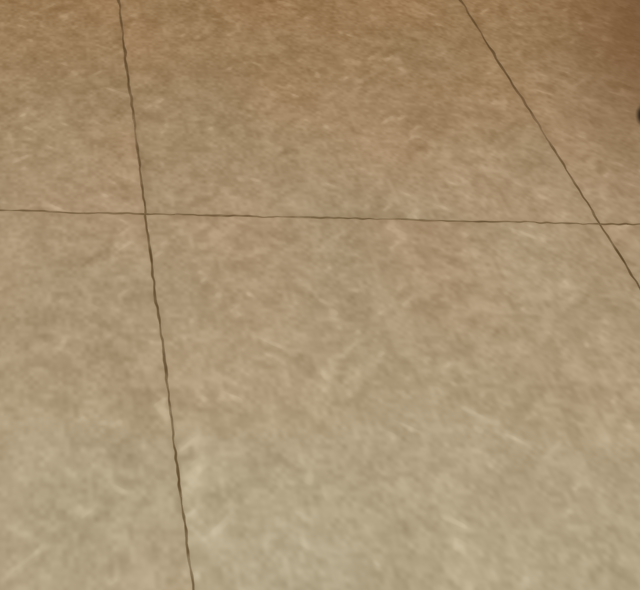
This texture is drawn by a Shadertoy shader. Its source:

```glsl
// Mottled beige vinyl floor tiles in perspective, with thin worn seams and warm light from above.

const vec3 NEAR_COLOR = vec3(0.702, 0.642, 0.522);
const vec3 MID_COLOR = vec3(0.664, 0.572, 0.448);
const vec3 FAR_COLOR = vec3(0.595, 0.470, 0.325);
const vec3 SEAM_COLOR = vec3(0.340, 0.255, 0.145);
const vec3 SHADOW_COLOR = vec3(0.400, 0.270, 0.160);
const vec3 SMUDGE_COLOR = vec3(0.130, 0.090, 0.060);
const vec3 HUE_SHIFT = vec3(0.014, -0.006, -0.010);

const float LEFT_SEAM_X = 0.302;       // where the left seam meets the lower edge
const float LEFT_SEAM_SLOPE = 0.117;
const float NEAR_TILE_WIDTH = 0.994;
const float TILE_SHRINK = 0.460;       // loss of tile width towards the top
const float CROSS_SEAM_Y = 0.643;
const float CROSS_SEAM_SLOPE = 0.024;
const float TILE_DEPTH_SCALE = 1.2;
const float SEAM_HALF_WIDTH = 0.0020;
const float CROSS_HALF_WIDTH = 0.0015;
const float SEAM_JITTER = 0.0020;

const float CLOUD_AMOUNT = 0.050;
const float BLOTCH_AMOUNT = 0.085;
const float FLECK_AMOUNT = 0.058;
const float GRAIN_AMOUNT = 0.052;
const float HIGHLIGHT_AMOUNT = 0.036;

float hash(vec2 p) {
    vec3 q = fract(vec3(p.xyx) * 0.1031);
    q += dot(q, q.yzx + 33.33);
    return fract((q.x + q.y) * q.z);
}

float noise(vec2 p) {
    vec2 i = floor(p), f = fract(p);
    f = f * f * (3.0 - 2.0 * f);
    return mix(mix(hash(i), hash(i + vec2(1, 0)), f.x),
               mix(hash(i + vec2(0, 1)), hash(i + vec2(1, 1)), f.x), f.y);
}

float fbm(vec2 p) {
    float sum = 0.0, amp = 0.5;
    for (int i = 0; i < 4; i++) {
        sum += amp * noise(p);
        p = mat2(1.6, 1.2, -1.2, 1.6) * p + 17.3;
        amp *= 0.5;
    }
    return sum / 0.9375;
}

vec2 rotate(vec2 p, float angle) {
    float c = cos(angle), s = sin(angle);
    return vec2(c * p.x + s * p.y, c * p.y - s * p.x);
}

// Short brush-like marks along one direction
float flecks(vec2 p, float angle) {
    return noise(rotate(p, angle) * vec2(38.0, 68.0) + 40.0);
}

// Coverage of a seam of uneven width, strength and course
float seam(float offset, float along, float halfWidth, float pixel) {
    offset += SEAM_JITTER * (noise(vec2(along * 90.0, 3.0)) - 0.5);
    offset += SEAM_JITTER * (noise(vec2(along * 16.0, 8.0)) - 0.5);
    float width = halfWidth * mix(0.6, 1.25, noise(vec2(along * 80.0, 21.0)));
    float soft = max(pixel, 0.0017);
    float line = 1.0 - smoothstep(width - soft, width + soft, abs(offset));
    float wear = 0.6 * noise(vec2(along * 75.0, 5.0)) + 0.4 * noise(vec2(along * 22.0, 12.0));
    float halo = 0.12 * exp(-abs(offset) / 0.004);
    return max(line * mix(0.4, 1.05, wear), halo);
}

// Signed distance to the nearest whole number
float nearestSeam(float t) {
    return fract(t + 0.5) - 0.5;
}

void mainImage(out vec4 fragColor, in vec2 fragCoord) {
    vec2 uv = fragCoord / iResolution.xy;
    float pixel = 1.0 / iResolution.x;

    // Perspective: canvas to tile coordinates
    float scale = NEAR_TILE_WIDTH - TILE_SHRINK * uv.y;
    vec2 tile = vec2(uv.x - LEFT_SEAM_X + LEFT_SEAM_SLOPE * uv.y,
                     TILE_DEPTH_SCALE * (uv.y + CROSS_SEAM_SLOPE * uv.x - CROSS_SEAM_Y)) / scale;

    // Light falling off with distance
    vec3 color = mix(NEAR_COLOR, MID_COLOR, smoothstep(-0.05, 0.72, uv.y));
    color = mix(color, FAR_COLOR, smoothstep(0.58, 1.06, uv.y));

    // Mottled surface, shifted per tile
    vec2 id = floor(tile);
    vec2 p = tile + 7.0 * id + 20.0;
    float cloud = fbm(p * 6.0) - 0.5;
    float blotch = fbm(p * 22.0 + 9.0) - 0.5;
    float mark = mix(flecks(p, 0.65), flecks(p + 5.0, -0.5), smoothstep(0.3, 0.7, noise(p * 15.0)));
    float grain = noise(p * 110.0) - 0.5;
    float tone = CLOUD_AMOUNT * cloud + BLOTCH_AMOUNT * blotch
               + FLECK_AMOUNT * (mark - 0.5) * (0.5 + noise(p * 11.0 + 3.0)) + GRAIN_AMOUNT * grain;
    tone += HIGHLIGHT_AMOUNT * smoothstep(0.68, 0.95, mark) * smoothstep(0.45, 0.7, noise(p * 18.0 + 31.0));
    tone += 0.008 * (hash(id + 4.0) - 0.5);
    color += tone * vec3(0.97, 1.0, 1.02);
    color += HUE_SHIFT * (noise(p * 5.0 + 60.0) - 0.5);

    // Seams
    float upright = seam(nearestSeam(tile.x) * scale, uv.y, SEAM_HALF_WIDTH, pixel);
    float across = seam(nearestSeam(tile.y) * scale / TILE_DEPTH_SCALE, uv.x + 3.0, CROSS_HALF_WIDTH, pixel);
    color = mix(color, SEAM_COLOR, 0.9 * clamp(max(upright, 0.88 * across), 0.0, 1.0));

    // Shaded far corner and a dark smudge at the edge
    vec2 fromCorner = (uv - vec2(1.04, 0.96)) * vec2(7.0, 5.0);
    color = mix(color, SHADOW_COLOR, 0.6 * exp(-dot(fromCorner, fromCorner)));
    float smudge = length((uv - vec2(1.004, 0.805)) * vec2(1.0, 0.6));
    color = mix(color, SMUDGE_COLOR, 0.85 * (1.0 - smoothstep(0.003, 0.013, smudge)));

    fragColor = vec4(clamp(color, 0.0, 1.0), 1.0);
}
```
